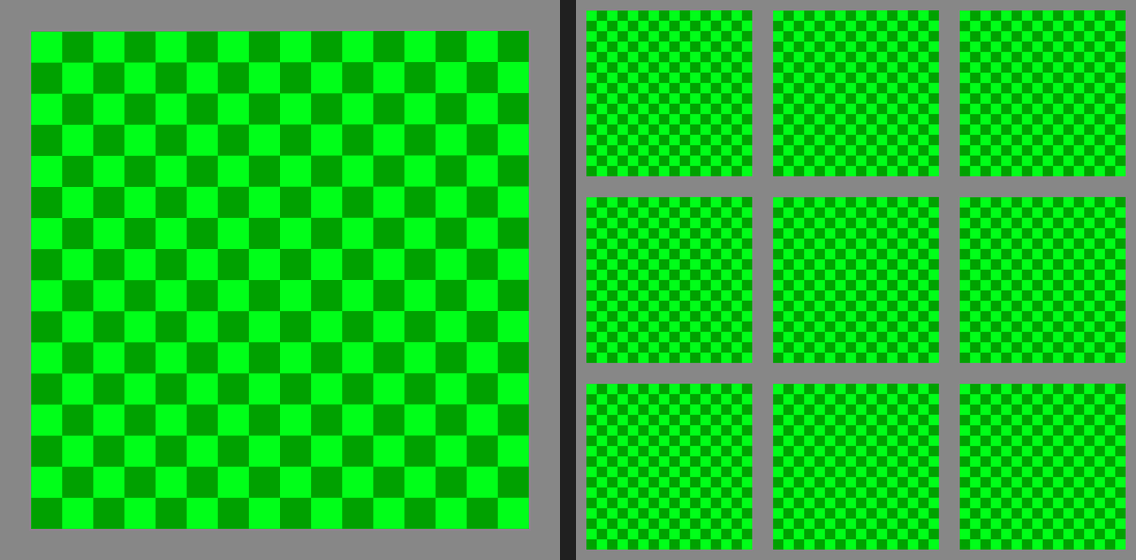
Left, the tile; right, the same tile 3 across and 3 down.
This pattern is drawn by a three.js fragment shader. Its source:

```glsl
varying vec2 vUv;

const float SQUARES = 16.0;   // squares along each side of the board
const float MARGIN = 1.0;     // grey border, in squares
const float RIM = 0.055;      // faint outline, in squares
const float TILT = 0.03;      // slight lift of the rows to the upper right

const vec3 BRIGHT_GREEN = vec3(0.0, 1.0, 0.1);
const vec3 DARK_GREEN = vec3(0.0, 0.63, 0.0);
const vec3 BORDER_GREY = vec3(0.53);
const vec3 RIM_MAUVE = vec3(0.58, 0.5, 0.58);

// Smooth wave: +1 in even squares, -1 in odd ones
vec2 alternate(vec2 cell, vec2 blur) {
  vec2 fromCentre = abs(mod(cell + 0.5, 2.0) - 1.0);
  return clamp(2.0 * (0.5 - fromCentre) / blur, -1.0, 1.0);
}

// 1 where squares of equal parity meet, 0 elsewhere
float checker(vec2 cell, vec2 blur) {
  vec2 wave = alternate(cell, blur);
  return 0.5 + 0.5 * wave.x * wave.y;
}

// Signed distance to a square of the given half width
float squareDistance(vec2 p, float halfWidth) {
  vec2 d = abs(p) - halfWidth;
  return max(d.x, d.y);
}

// Coverage of the region where the distance is negative
float coverage(float dist, float blur) {
  return clamp(0.5 - dist / blur, 0.0, 1.0);
}

void main() {
  // Board coordinates, one unit per square
  vec2 cell = vUv * (SQUARES + 2.0 * MARGIN) - MARGIN;
  cell.y -= TILT * (vUv.x - 0.6) * vUv.y;
  vec2 blur = max(fwidth(cell), vec2(1e-5));
  float edgeBlur = max(blur.x, blur.y);

  vec3 board = mix(BRIGHT_GREEN, DARK_GREEN, checker(cell, blur));

  // Border, outline, then board
  float edge = squareDistance(cell - 0.5 * SQUARES, 0.5 * SQUARES);
  vec3 color = mix(BORDER_GREY, RIM_MAUVE, coverage(edge - RIM, edgeBlur));
  color = mix(color, board, coverage(edge, edgeBlur));

  gl_FragColor = vec4(color, 1.0);
}
```
